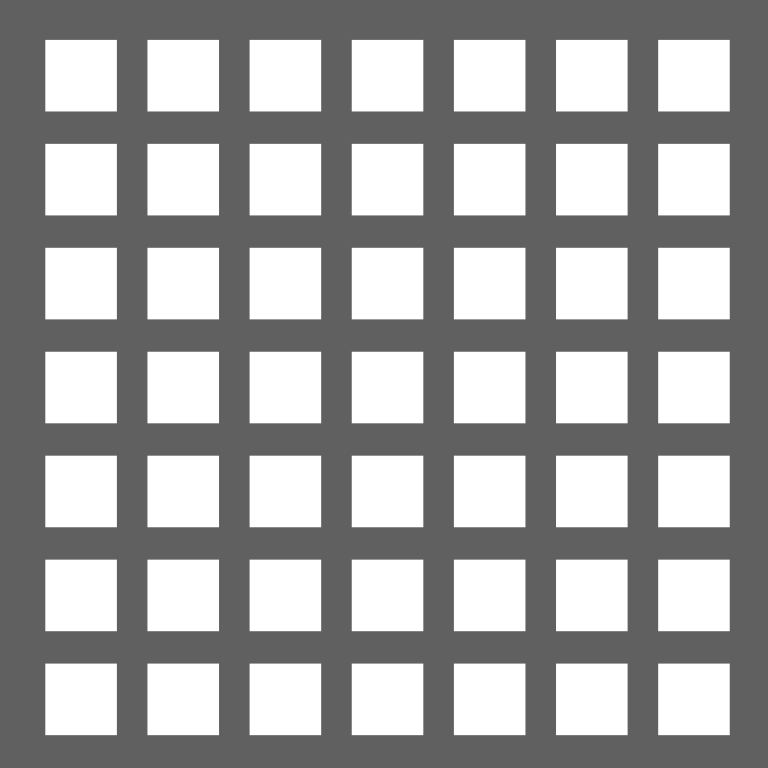
A WebGL 2 fragment shader for this pattern:

```glsl
#version 300 es
precision highp float;
// Seven by seven grid of white squares on a flat grey ground.

uniform vec2 u_resolution;
out vec4 fragColor;

const vec3 GROUND_GREY = vec3(0.378);
const vec3 SQUARE_WHITE = vec3(1.0);

const float REPEATS = 7.0;
const vec2 GRID_CENTER = vec2(0.5046, 0.4954);
const vec2 PITCH = vec2(0.1330, 0.13535);
const float HALF_SIDE = 0.0466;

// Offset from the centre of the nearest cell, limited to the grid.
vec2 cellOffset(vec2 p, vec2 pitch, float repeats) {
    float reach = 0.5 * (repeats - 1.0);
    vec2 cell = clamp(floor(p / pitch + 0.5), -reach, reach);
    return p - cell * pitch;
}

// Antialiased coverage of an axis-aligned square.
float squareCoverage(vec2 p, float halfSide, vec2 pixel) {
    vec2 inside = clamp((halfSide - abs(p)) / pixel + 0.5, 0.0, 1.0);
    return inside.x * inside.y;
}

void main() {
    vec2 uv = gl_FragCoord.xy / u_resolution;
    vec2 pixel = 1.0 / u_resolution;

    vec2 local = cellOffset(uv - GRID_CENTER, PITCH, REPEATS);
    float coverage = squareCoverage(local, HALF_SIDE, pixel);

    fragColor = vec4(mix(GROUND_GREY, SQUARE_WHITE, coverage), 1.0);
}
```
